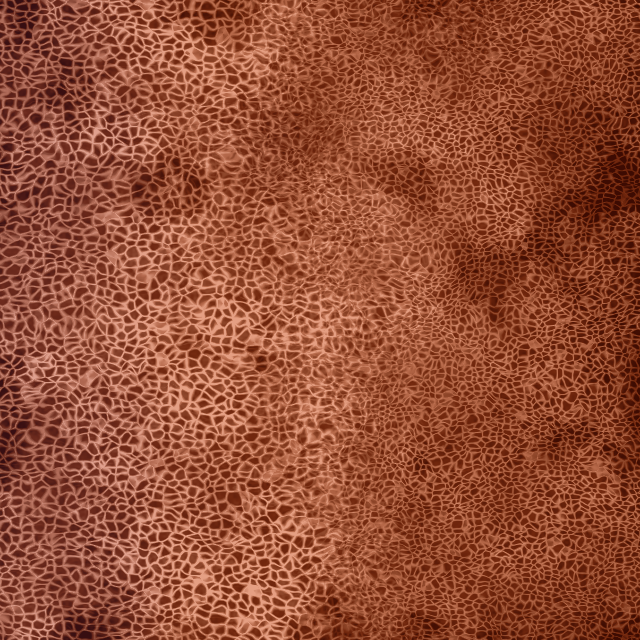
This texture is drawn by a WebGL 2 fragment shader. Its source:

```glsl
#version 300 es
precision highp float;

uniform vec2 u_resolution;
out vec4 fragColor;

vec2 hash2(vec2 cell) {
    uvec2 v = uvec2(ivec2(cell)) * 1664525u + 1013904223u;
    v.x += v.y * 1664525u;
    v.y += v.x * 1664525u;
    v ^= v >> 16u;
    v.x += v.y * 1664525u;
    v.y += v.x * 1664525u;
    v ^= v >> 16u;
    return vec2(v & 65535u) / 65535.0;
}

float noise(vec2 p) {
    vec2 i = floor(p), f = fract(p);
    f = f * f * (3.0 - 2.0 * f);
    float low = mix(hash2(i).x, hash2(i + vec2(1, 0)).x, f.x);
    float high = mix(hash2(i + vec2(0, 1)).x, hash2(i + vec2(1, 1)).x, f.x);
    return mix(low, high, f.y);
}

float fbm(vec2 p) {
    float sum = 0.0, amplitude = 0.53;
    for (int i = 0; i < 4; i++) {
        sum += amplitude * noise(p);
        p = p * 2.03 + 17.3;
        amplitude *= 0.5;
    }
    return sum;
}

// x: gap between the two nearest cell centres, y: random value of the cell
vec2 pebbles(vec2 p) {
    vec2 base = floor(p);
    float nearest = 9.0, second = 9.0, id = 0.0;
    for (int y = -1; y <= 1; y++) {
        for (int x = -1; x <= 1; x++) {
            vec2 cell = base + vec2(x, y);
            vec2 jitter = hash2(cell);
            float d = length(cell + 0.05 + 0.9 * jitter - p);
            if (d < nearest) {
                second = nearest;
                nearest = d;
                id = fract(jitter.x * 7.0 + jitter.y * 13.0);
            } else {
                second = min(second, d);
            }
        }
    }
    return vec2(second - nearest, id);
}

// Pale creases around darker pebbles
float grain(vec2 p) {
    vec2 cell = pebbles(p);
    float crease = 1.0 - smoothstep(0.0, 0.5, cell.x);
    return crease + 0.28 * (cell.y - 0.5);
}

vec3 leatherRamp(float v) {
    vec3 c = mix(vec3(0.23, 0.05, 0.025), vec3(0.44, 0.16, 0.07), smoothstep(0.0, 0.36, v));
    c = mix(c, vec3(0.55, 0.28, 0.18), smoothstep(0.32, 0.53, v));
    c = mix(c, vec3(0.70, 0.41, 0.30), smoothstep(0.50, 0.73, v));
    return mix(c, vec3(0.89, 0.63, 0.53), smoothstep(0.70, 1.02, v));
}

void main() {
    vec2 uv = gl_FragCoord.xy / u_resolution;

    // Bend the grain so that the rows wander
    vec2 bend = vec2(fbm(uv * 9.0), fbm(uv * 9.0 + 40.0)) - 0.5;
    vec2 ripple = vec2(noise(uv * 75.0), noise(uv * 75.0 + 90.0)) - 0.5;
    vec2 p = uv + 0.035 * bend + 0.007 * ripple;

    // Coarse pebbles on the left, fine ones on the right
    float fineness = smoothstep(0.3, 0.85, uv.x + 0.6 * (fbm(uv * 4.0 + 11.0) - 0.5));
    float relief = mix(grain(p * vec2(60, 82)), grain(p * vec2(88, 118) + 300.0), fineness);

    // Long shallow wrinkles, mostly horizontal
    float fold = abs(fbm(p * vec2(9, 34) + 60.0) - 0.5);
    float wrinkle = (1.0 - smoothstep(0.0, 0.035, fold)) * noise(uv * 7.0 + 25.0);

    // Worn and stained areas, darker towards the sides
    float stain = fbm(uv * vec2(6.5, 4.0) + 5.0) - 0.5;
    float blotch = smoothstep(0.56, 0.78, fbm(uv * vec2(8, 7) + 33.0));
    vec2 side = abs(uv - vec2(0.48, 0.5)) * 2.0;
    float shade = 0.17 * pow(side.x, 4.0) + 0.06 * pow(side.y, 6.0);

    float contrast = mix(0.56, 0.44, fineness) * (0.8 + 0.4 * noise(uv * 14.0));
    float speck = noise(uv * 210.0) - 0.5;
    float value = 0.35 + contrast * relief + 0.12 * wrinkle + 0.10 * speck;
    value += 0.38 * stain - 0.20 * blotch - shade;

    // Cooler rose tint on the left, warm orange on the right
    vec3 color = leatherRamp(value);
    float rose = 1.0 - smoothstep(0.0, 0.45, uv.x + 0.3 * stain);
    color += mix(vec3(0.01, -0.005, -0.018), vec3(-0.015, 0.005, 0.045), rose);
    fragColor = vec4(clamp(color, 0.0, 1.0), 1.0);
}
```
